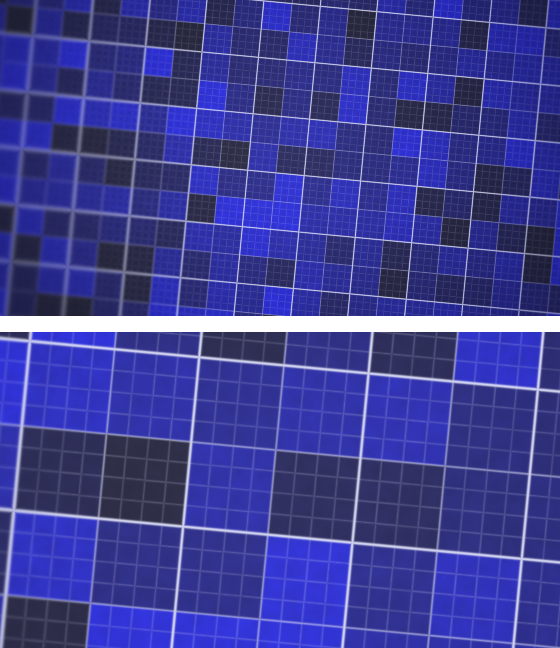
Top: the whole. Bottom: its middle third, enlarged.
A Shadertoy shader for this background:

```glsl
// Tilted blue mosaic of square cells under a fine measuring grid, with the left side out of focus.

const float TILT = 0.095;                    // rotation in radians
const float CELL = 0.0897;                   // cell size, in canvas heights
const vec2 ANCHOR = vec2(0.0764, -0.0556);   // a crossing of two major lines
const float FINE_PER_CELL = 4.0;
const vec3 DARK_CELL = vec3(0.135, 0.135, 0.215);
const vec3 BRIGHT_CELL = vec3(0.15, 0.16, 0.77);
const vec3 LINE_COLOR = vec3(0.86, 0.87, 0.96);

float hash(vec2 p) {
    vec3 q = fract(p.xyx * vec3(0.1031, 0.1030, 0.0973));
    q += dot(q, q.yzx + 33.33);
    return fract((q.x + q.y) * q.z);
}

// Distance to the nearest jittered point
float cellular(vec2 p) {
    vec2 id = floor(p), f = fract(p);
    float nearest = 1.0;
    for (int y = -1; y <= 1; y++) {
        for (int x = -1; x <= 1; x++) {
            vec2 o = vec2(x, y);
            vec2 jitter = vec2(hash(id + o), hash(id + o + 57.0));
            nearest = min(nearest, length(o + jitter - f));
        }
    }
    return nearest;
}

// Random brightness per cell, blended across borders by the blur (in cells)
float mosaic(vec2 g, float blur) {
    vec2 q = g - 0.5;
    vec2 id = floor(q) + 100.0;
    vec2 w = smoothstep(0.5 - blur, 0.5 + blur, fract(q));
    float lower = mix(hash(id), hash(id + vec2(1, 0)), w.x);
    float upper = mix(hash(id + vec2(0, 1)), hash(id + vec2(1, 1)), w.x);
    return mix(lower, upper, w.y);
}

// Soft grid lines; blur widens each line while fading it
float gridLines(vec2 p, float period, float halfWidth, float blur, float fade) {
    vec2 d = abs(fract(p / period + 0.5) - 0.5) * period;
    float radius = halfWidth + blur;
    vec2 glow = exp(-d * d / (radius * radius));
    return max(glow.x, glow.y) * pow(halfWidth / radius, fade);
}

void mainImage(out vec4 fragColor, in vec2 fragCoord) {
    vec2 uv = (fragCoord - 0.5 * iResolution.xy) / iResolution.y;
    float pixel = 1.0 / iResolution.y;

    // Rotated grid coordinates
    float c = cos(TILT), s = sin(TILT);
    vec2 r = uv - ANCHOR;
    vec2 p = vec2(c * r.x - s * r.y, s * r.x + c * r.y);
    vec2 g = p / CELL;

    // Focus falls off strongly to the left, slightly to the right
    float left = smoothstep(0.15, 0.95, -uv.x - 0.12 * uv.y);
    float right = smoothstep(0.6, 1.0, uv.x);
    float defocus = 0.0095 * left + 0.0012 * right;

    // Cells with faint mottled wear
    float level = mosaic(g, (defocus + 0.6 * pixel) / CELL);
    float wear = cellular(p * 38.0) - 0.45;
    wear += 0.5 * (cellular(p * 95.0) - 0.45);
    vec3 color = mix(DARK_CELL, BRIGHT_CELL, level);
    color *= 1.0 + 0.09 * wear * (1.0 - 0.6 * left);

    // Central haze and darkened corners
    float r2 = dot(uv * vec2(0.85, 1.0), uv);
    color += vec3(0.045, 0.045, 0.06) * exp(-5.0 * r2);
    color *= 1.04 - 0.26 * smoothstep(0.1, 1.0, r2);

    // Fine, cell and major lines
    float blur = defocus + 0.25 * pixel;
    float fine = gridLines(p, CELL / FINE_PER_CELL, 0.0009, blur, 1.0);
    float medium = gridLines(p, CELL, 0.0010, blur, 0.85);
    float major = gridLines(p, 2.0 * CELL, 0.0014, blur, 0.6);
    float light = 1.0 - 0.45 * smoothstep(0.2, 1.0, r2);
    float flicker = 0.75 + 0.5 * hash(floor(g * FINE_PER_CELL));
    color = mix(color, LINE_COLOR, 0.22 * fine * flicker * light);
    color = mix(color, LINE_COLOR, 0.52 * medium * light);
    color = mix(color, LINE_COLOR, 0.95 * major * light);

    fragColor = vec4(color, 1.0);
}
```
